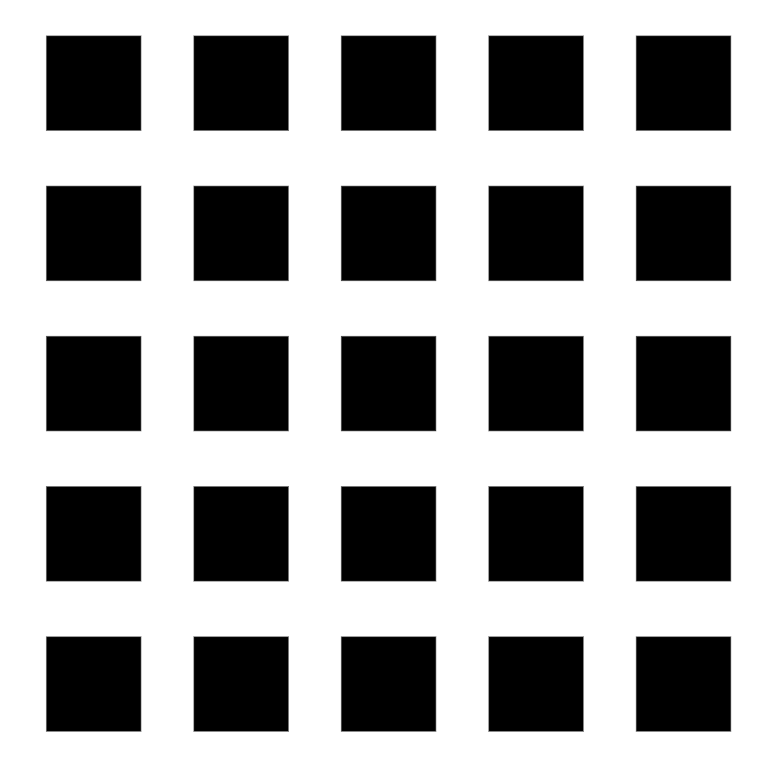
Reproduce this pattern procedurally as a three.js fragment shader.

```glsl
// Five by five grid of black squares on white, spaced slightly wider down than across.
varying vec2 vUv;

// Signed distance to an axis-aligned square centred on the origin.
float squareDistance(vec2 p, float halfSide) {
  vec2 d = abs(p) - halfSide;
  return length(max(d, 0.0)) + min(max(d.x, d.y), 0.0);
}

void main() {
  // Offset from the nearest square, with the grid limited to two steps each way.
  vec2 pitch = vec2(0.192, 0.1956);
  vec2 fromCentre = vUv - vec2(0.506, 0.5005);
  vec2 cell = clamp(floor(fromCentre / pitch + 0.5), -2.0, 2.0);
  vec2 local = fromCentre - cell * pitch;

  // Black inside, with a narrow soft edge.
  float paper = smoothstep(-0.0013, 0.0013, squareDistance(local, 0.0617));
  gl_FragColor = vec4(vec3(paper), 1.0);
}
```
